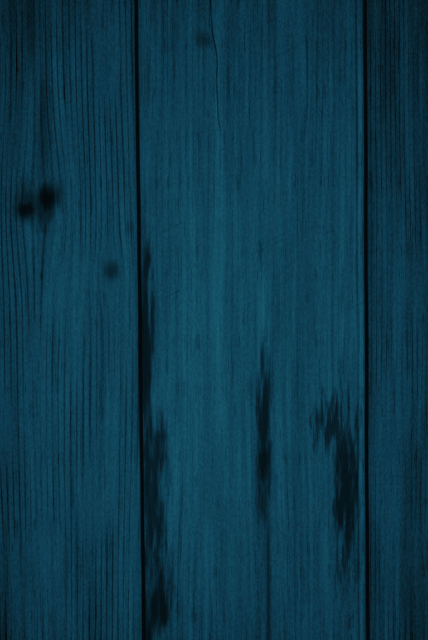
Give the GLSL for this texture, as a Shadertoy shader.

```glsl
// Three weathered teal wooden planks with vertical grain, knots, stains and dark seams.

float hash(vec2 p) {
    p = fract(p * vec2(0.1031, 0.1137));
    p += dot(p, p.yx + 33.33);
    return fract((p.x + p.y) * p.x * 17.0);
}

float noise(vec2 p) {
    vec2 i = floor(p), f = fract(p);
    f = f * f * (3.0 - 2.0 * f);
    return mix(mix(hash(i), hash(i + vec2(1, 0)), f.x),
               mix(hash(i + vec2(0, 1)), hash(i + vec2(1, 1)), f.x), f.y);
}

float fbm(vec2 p) {
    float sum = 0.0, amp = 0.5;
    for (int i = 0; i < 4; i++) {
        sum += amp * noise(p);
        p = p * 2.03 + 17.3;
        amp *= 0.5;
    }
    return sum / 0.9375;
}

// Soft ellipse broken up by fibres
float stain(vec2 uv, vec2 centre, vec2 radius, float ragged) {
    float fibre = fbm(uv * vec2(110.0, 22.0) + centre * 40.0) - 0.5;
    return smoothstep(1.15, 0.1, length((uv - centre) / radius) + 1.4 * ragged * fibre);
}

// Soft vertical streak that fades at both ends
float streak(vec2 uv, float x, float width, float low, float high) {
    float d = (uv.x - x) / width;
    return exp(-d * d) * smoothstep(low, low + 0.1, uv.y) * smoothstep(high, high - 0.1, uv.y);
}

float segment(vec2 p, vec2 a, vec2 b) {
    vec2 ab = b - a;
    return length(p - a - ab * clamp(dot(p - a, ab) / dot(ab, ab), 0.0, 1.0));
}

// Grain shift that makes the fibres part around a knot
float knotBend(vec2 uv, vec2 centre, float size) {
    vec2 d = (uv - centre) * vec2(1.0, 0.6) / size;
    return -0.6 * d.x * size * exp(-dot(d, d));
}

void mainImage(out vec4 fragColor, in vec2 fragCoord) {
    vec2 uv = fragCoord / iResolution.xy;
    vec2 p = uv * vec2(1.0, 1.5);
    float pixel = 1.0 / iResolution.x;

    // Plank layout: two slightly leaning seams
    float seamA = mix(0.336, 0.318, uv.y) + 0.002 * (noise(vec2(uv.y * 12.0, 3.0)) - 0.5);
    float seamB = mix(0.859, 0.853, uv.y) + 0.002 * (noise(vec2(uv.y * 12.0, 8.0)) - 0.5);
    float isLeft = 1.0 - step(seamA, uv.x), isRight = step(seamB, uv.x);
    float isMiddle = 1.0 - isLeft - isRight;
    float plank = isMiddle + 2.0 * isRight;

    // Light falling off towards the corners
    vec2 fromCentre = uv - vec2(0.47, 0.45);
    float tone = 0.615 - 0.62 * dot(fromCentre, fromCentre) + 0.02 * isMiddle;

    // Grain coordinate, bent by slow drift and by the knots
    float grain = uv.x + 0.022 * (noise(vec2(uv.x * 3.0 + plank * 9.0, uv.y * 2.2)) - 0.5);
    grain += isLeft * (knotBend(uv, vec2(0.09, 0.68), 0.07) + knotBend(uv, vec2(0.26, 0.577), 0.03)
           + 0.05 * smoothstep(0.45, 1.0, uv.y) * uv.x);
    vec2 fibre = vec2(grain, uv.y) + plank * 5.0;

    // Broad bands, fibres, growth lines and surface tooth
    tone += 0.17 * (fbm(fibre * vec2(24.0, 1.3)) - 0.5);
    tone += 0.25 * (fbm(fibre * vec2(120.0, 8.0)) - 0.5);
    float wobble = 4.0 * noise(fibre * vec2(22.0, 3.0));
    float ring = 0.5 + 0.5 * sin(grain * mix(450.0, 560.0, isRight) + wobble);
    float ringFade = 1.3 * smoothstep(0.15, 0.85, noise(fibre * vec2(24.0, 9.0) + 40.0));
    tone -= (0.18 * isLeft + 0.06 * isMiddle + 0.12 * isRight) * pow(ring, 5.0) * ringFade;
    tone += 0.12 * (noise(p * vec2(340.0, 200.0)) - 0.5) + 0.07 * (fbm(p * 9.0) - 0.5);
    float pore = smoothstep(0.76, 0.95, noise(fibre * vec2(230.0, 28.0) + 70.0));
    tone -= 0.10 * pore;

    // Pale streaks and the worn ridge beside the right seam
    tone += 0.10 * streak(uv, 0.512, 0.010, 0.25, 1.1);
    tone += 0.12 * streak(uv, 0.618, 0.012, 0.42, 0.62);
    tone += 0.04 * streak(uv, 0.43, 0.03, 0.1, 0.75);
    float ridge = smoothstep(0.007, 0.002, abs(uv.x - seamB + 0.012));
    tone += 0.17 * ridge * (0.3 + noise(vec2(uv.x * 60.0, uv.y * 30.0)));
    tone -= 0.14 * smoothstep(0.003, 0.001, abs(uv.x - seamB + 0.021)) * isMiddle;

    // Stains, clipped to the middle plank
    float dirt = 0.75 * stain(uv, vec2(0.617, 0.31), vec2(0.021, 0.19), 0.8);
    dirt = max(dirt, 0.85 * stain(uv, vec2(0.617, 0.285), vec2(0.022, 0.07), 0.7));
    dirt = max(dirt, 0.75 * stain(uv, vec2(0.81, 0.24), vec2(0.034, 0.19), 1.2));
    dirt = max(dirt, 0.65 * stain(uv, vec2(0.785, 0.335), vec2(0.045, 0.045), 1.5));
    dirt = max(dirt, 0.75 * stain(uv, vec2(0.342, 0.47), vec2(0.028, 0.19), 0.9));
    dirt = max(dirt, 0.65 * stain(uv, vec2(0.356, 0.24), vec2(0.040, 0.16), 1.1));
    dirt = max(dirt, 0.8 * stain(uv, vec2(0.362, 0.05), vec2(0.048, 0.10), 1.0));
    dirt = max(dirt, 0.5 * streak(uv, 0.627, 0.005, -0.12, 0.24));
    dirt *= isMiddle;

    // Knots: a dark pair, with a sooty trail above, and two faint ones
    float knots = 0.95 * stain(uv, vec2(0.108, 0.69), vec2(0.038, 0.034), 0.5);
    knots = max(knots, 0.9 * stain(uv, vec2(0.062, 0.672), vec2(0.038, 0.023), 0.4));
    knots = max(knots, 0.6 * stain(uv, vec2(0.09, 0.68), vec2(0.075, 0.045), 0.8));
    knots = max(knots, 0.5 * stain(uv, vec2(0.26, 0.577), vec2(0.024, 0.021), 0.3));
    knots = max(knots, 0.4 * stain(uv, vec2(0.477, 0.938), vec2(0.024, 0.018), 0.5));
    knots = max(knots, 0.45 * streak(uv, 0.073, 0.008, 0.84, 1.12));
    knots = max(knots, 0.35 * streak(uv, 0.10, 0.012, 0.68, 0.92));
    tone *= (1.0 - dirt) * (1.0 - knots);

    // Wandering crack at the top of the middle plank
    float crackX = 0.496 + 0.10 * (1.0 - uv.y) + 0.010 * (noise(vec2(uv.y * 22.0, 1.0)) - 0.5);
    float crack = smoothstep(0.001 + pixel, 0.0, abs(uv.x - crackX));
    tone *= 1.0 - 0.8 * crack * smoothstep(0.785, 0.81, uv.y) * (0.35 + 0.65 * noise(uv * 45.0));

    // Scattered slanted scratches
    for (float i = 0.0; i < 10.0; i++) {
        vec2 start = vec2(0.36 + 0.44 * hash(vec2(i, 2.7)), 0.7 + 0.75 * hash(vec2(i, 9.1)));
        vec2 end = start + vec2(1.0, 0.5) * (0.015 + 0.09 * hash(vec2(i, 5.3)));
        float scratch = smoothstep(0.001 + pixel, 0.0, segment(p, start, end));
        tone *= 1.0 - 0.25 * scratch * isMiddle * noise(p * 60.0 + i);
    }

    // Seams: black gap inside a softer shadow
    float gap = min(abs(uv.x - seamA), abs(uv.x - seamB));
    tone *= 1.0 - 0.4 * exp(-gap / 0.007);
    tone *= 1.0 - 0.93 * smoothstep(0.004 + pixel, 0.002, gap);

    // Teal ramp from near black to pale
    tone = clamp(tone, 0.0, 1.0);
    vec3 color = mix(vec3(0.008, 0.025, 0.033), vec3(0.05, 0.23, 0.31), min(tone * 2.0, 1.0));
    color = mix(color, vec3(0.11, 0.42, 0.51), max(tone * 2.0 - 1.0, 0.0));
    fragColor = vec4(color, 1.0);
}
```
